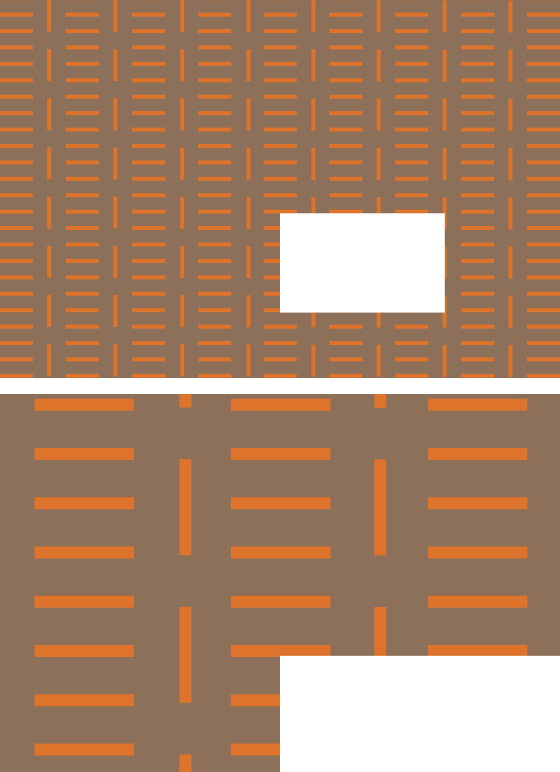
Top: the whole. Bottom: its middle third, enlarged.
Reproduce this pattern procedurally as a Shadertoy shader.

```glsl
// Orange ladders of short rungs between dashed vertical lines on brown, with a white panel.

// Lengths are in design units: the canvas is SHEET units wide and high, y down.
const vec2 SHEET = vec2(768.0, 520.0);

const vec3 GROUND = vec3(0.55, 0.44, 0.35);
const vec3 STROKE = vec3(0.87, 0.45, 0.17);
const vec3 PANEL  = vec3(1.0);

const vec2 RUNG_FIRST = vec2(22.4, 20.1);   // centre of the top left rung
const vec2 RUNG_PITCH = vec2(90.38, 22.59);
const vec2 RUNG_HALF  = vec2(22.75, 2.75);

const vec2 DASH_FIRST = vec2(67.4, 21.8);   // centre of the top left dash
const vec2 DASH_PITCH = vec2(90.38, 67.68);
const vec2 DASH_HALF  = vec2(2.75, 22.0);
const float DASH_SLIP = 0.13;               // downward drift per column

const float RUNG_SWAY   = 1.0;              // sideways drift of the columns
const float DASH_SWAY   = 2.3;
const float SWAY_COLUMN = 2.75;             // column where the drift peaks
const float SWAY_SPREAD = 1.3;

const vec2 PANEL_MIN = vec2(384.0, 293.4);
const vec2 PANEL_MAX = vec2(610.0, 430.0);

// Antialiased coverage of a box centred on the origin
float boxCoverage(vec2 p, vec2 halfSize, vec2 pixel) {
    vec2 edge = clamp(0.5 + (halfSize - abs(p)) / pixel, 0.0, 1.0);
    return edge.x * edge.y;
}

// Small bump that shifts the columns left of the middle
float columnSway(float column) {
    float t = (column - SWAY_COLUMN) / SWAY_SPREAD;
    return exp(-t * t);
}

// Grid of equal bars, with a sideways sway and a downward slip by column
float barGrid(vec2 p, vec2 first, vec2 pitch, vec2 halfSize,
              float sway, float slip, vec2 pixel) {
    p -= first;
    float column = round(p.x / pitch.x);
    p -= vec2(sway * columnSway(column), slip * column);
    p.x -= column * pitch.x;
    p.y -= round(p.y / pitch.y) * pitch.y;
    return boxCoverage(p, halfSize, pixel);
}

void mainImage(out vec4 fragColor, in vec2 fragCoord) {
    vec2 pixel = SHEET / iResolution.xy;
    vec2 p = vec2(fragCoord.x, iResolution.y - fragCoord.y) * pixel;

    // Ladders and dashed lines
    float rungs = barGrid(p, RUNG_FIRST, RUNG_PITCH, RUNG_HALF, RUNG_SWAY, 0.0, pixel);
    float dashes = barGrid(p, DASH_FIRST, DASH_PITCH, DASH_HALF, DASH_SWAY, DASH_SLIP, pixel);
    vec3 color = mix(GROUND, STROKE, max(rungs, dashes));

    // Panel on top
    vec2 panelCentre = 0.5 * (PANEL_MIN + PANEL_MAX);
    vec2 panelHalf = 0.5 * (PANEL_MAX - PANEL_MIN);
    color = mix(color, PANEL, boxCoverage(p - panelCentre, panelHalf, pixel));

    fragColor = vec4(color, 1.0);
}
```
